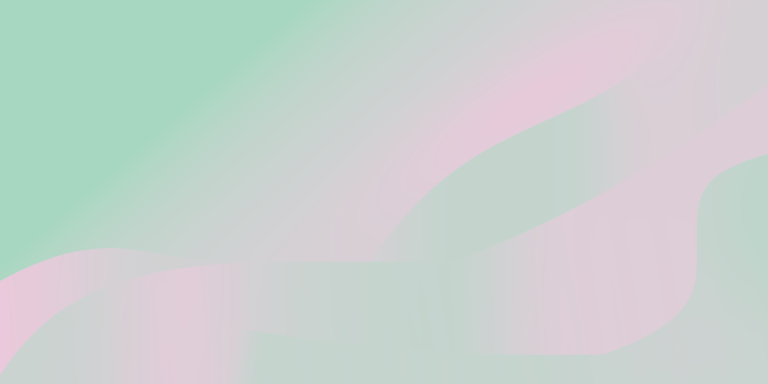
Write a Shadertoy shader that draws this background.

```glsl
#define MINT vec3(0.660, 0.845, 0.755)
#define PINK vec3(0.930, 0.782, 0.862)
#define MID_LIFT 0.012
#define GLOW_CENTER vec2(1.37, 0.735)
#define GLOW_SIZE vec2(0.45, 0.12)
#define GLOW_STRENGTH 0.25
#define STREAK_STRENGTH 0.008

// Antialiased coverage of the region where f > 0
float cover(float f) {
    return clamp(0.5 + f / max(fwidth(f), 1e-5), 0.0, 1.0);
}

float bell(float x, float center, float width) {
    float d = (x - center) / width;
    return exp(-d * d);
}

// Tones run from 0 (mint) to 1 (pink)
float skyTone(vec2 p) {
    float depth = max((0.30 + 0.86 * p.x - p.y) / 0.7, 0.0);
    float tone = 0.72 * (1.0 - exp(-2.2 * depth));
    vec2 d = p - GLOW_CENTER;
    vec2 g = vec2(dot(d, vec2(0.84, 0.54)), dot(d, vec2(-0.54, 0.84))) / GLOW_SIZE;
    tone += GLOW_STRENGTH * exp(-dot(g, g));
    return tone - 0.08 * smoothstep(1.75, 2.0, p.x);
}

float leafTop(float x) {
    float d = x - 1.146;
    return 0.526 + d * (0.838 + d * (-1.39 + 1.67 * d));
}

float leafBottom(float x) {
    float d = x - 1.615;
    return 0.523 + d * (0.575 + 0.25 * d);
}

float hillTop(float x) {
    float fall = max(0.2 - x, 0.0);
    return 0.318 + 0.036 * bell(x, 0.29, 0.17) - 1.3 * fall * fall;
}

// Steep S-shaped wall joined to a shallow floor
float shoreField(vec2 p) {
    float w = p.y - 0.336;
    float a = abs(w);
    float bend = w > 0.0 ? 192.0 * pow(a, 5.2) : -14.0 * a * a * a;
    float d = p.x - 1.45;
    float ground = 0.076 + 0.1 * d * d - p.y;
    return max(p.x - 1.815 - bend, ground);
}

void mainImage(out vec4 fragColor, in vec2 fragCoord) {
    vec2 p = fragCoord / iResolution.y;
    float x = p.x;
    float tone = skyTone(p);

    // Leaf, fading at both tips
    float leaf = mix(0.39, 0.74, smoothstep(1.4, 1.85, x));
    leaf = mix(0.58, leaf, smoothstep(0.95, 1.2, x));
    float leafFade = smoothstep(0.85, 1.05, x) * (1.0 - smoothstep(1.5, 1.75, x));
    tone = mix(tone, leaf, cover(leafTop(x) - p.y) * leafFade);

    // Back and front hills
    float hillField = hillTop(x) - p.y;
    float backHill = mix(0.93, 0.58, smoothstep(0.0, 0.4, x));
    tone = mix(tone, backHill, cover(hillField));
    float frontField = min(hillField, 0.33 - 0.307 * exp(-x / 0.2) - p.y);
    float frontHill = 0.48 + 0.32 * bell(x, 0.47, 0.2) - 0.08 * smoothstep(0.7, 1.15, x);
    tone = mix(tone, frontHill, cover(frontField));

    // Rising band below the leaf
    float band = mix(0.39, 0.76, smoothstep(1.12, 1.5, x));
    tone = mix(tone, band, cover(leafBottom(x) - p.y) * smoothstep(1.08, 1.28, x));

    // Lower right shore
    float shore = 0.42 + 0.1 * bell(x, 1.78, 0.25) * bell(p.y, 0.1, 0.2);
    shore -= 0.13 * smoothstep(1.8, 2.0, x) * bell(p.y, 0.45, 0.25);
    float shoreFade = smoothstep(0.58, 0.68, x - 0.2 * p.y);
    tone = mix(tone, shore, cover(shoreField(p)) * shoreFade);

    // Faint slanted streaks on the lower shapes
    float slant = x + 0.15 * p.y;
    float streaks = sin(slant * 61.0) + 0.6 * sin(slant * 113.0 + 1.7);
    tone += STREAK_STRENGTH * streaks * (1.0 - smoothstep(0.2, 0.45, p.y));

    tone = clamp(tone, 0.0, 1.0);
    vec3 color = mix(MINT, PINK, tone);
    color += MID_LIFT * 4.0 * tone * (1.0 - tone) * vec3(0.2, 1.0, 0.7);
    fragColor = vec4(color, 1.0);
}
```
